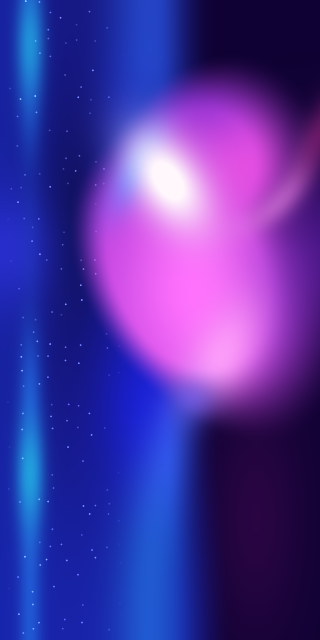
A WebGL 2 fragment shader for this background:

```glsl
#version 300 es
precision highp float;
// A soft magenta nebula between a starry blue field with cyan streaks and dark violet space.

#define NAVY vec3(0.085, 0.085, 0.50)
#define VIOLET vec3(0.060, 0.005, 0.200)
#define ROYAL vec3(0.10, 0.13, 0.88)
#define AZURE vec3(0.13, 0.38, 0.84)
#define CYAN vec3(0.13, 0.65, 0.87)
#define ORCHID vec3(0.72, 0.24, 0.86)
#define PINK vec3(1.00, 0.44, 0.99)
#define STAR_CELL 0.045
#define STAR_RADIUS 0.0045
#define STAR_DENSITY 0.42

uniform vec2 u_resolution;
out vec4 fragColor;

// Sine-free hash giving two values in 0..1
vec2 hash2(vec2 p) {
    vec3 q = fract(vec3(p.xyx) * vec3(0.1031, 0.1030, 0.0973));
    q += dot(q, q.yzx + 33.33);
    return fract((q.xx + q.yz) * q.zy);
}

// Elliptical Gaussian glow
float glow(vec2 p, vec2 center, vec2 size) {
    vec2 d = (p - center) / size;
    return exp(-dot(d, d));
}

// Gaussian glow turned by an angle
float tiltedGlow(vec2 p, vec2 center, vec2 size, float angle) {
    float c = cos(angle), s = sin(angle);
    return glow(mat2(c, -s, s, c) * (p - center), vec2(0.0), size);
}

float smoothMin(float a, float b, float k) {
    float h = max(k - abs(a - b), 0.0) / k;
    return min(a, b) - h * h * k * 0.25;
}

// Approximate distance to two joined ellipses, the lower one sheared
float nebulaDistance(vec2 p) {
    vec2 upper = (p - vec2(0.665, 1.48)) / vec2(0.235, 0.255);
    vec2 lower = p - vec2(0.615, 1.14);
    lower.x += 0.27 * lower.y;
    lower /= vec2(0.32, 0.395);
    return smoothMin((length(upper) - 1.0) * 0.24, (length(lower) - 1.0) * 0.33, 0.08);
}

vec3 background(vec2 p) {
    // Blue field on the left, fading into violet darkness
    float edge = 0.57 + 0.05 * smoothstep(1.0, 0.0, p.y);
    float field = 1.0 - smoothstep(edge - 0.08, edge + 0.11, p.x);
    vec3 blue = NAVY + vec3(0.01, 0.05, 0.16) * smoothstep(0.9, 0.0, p.y);
    blue = mix(blue, vec3(0.09, 0.15, 0.68), 0.7 * exp(-p.x * p.x / 0.02));
    blue *= 1.0 - 0.28 * glow(p, vec2(0.23, 1.30), vec2(0.12, 0.34));
    blue = mix(blue, ROYAL, 0.85 * glow(p, vec2(0.46, 0.74), vec2(0.15, 0.30)));
    blue = mix(blue, ROYAL, 0.55 * glow(p, vec2(0.43, 1.58), vec2(0.10, 0.26)));
    blue = mix(blue, vec3(0.17, 0.19, 0.84), 0.8 * glow(p, vec2(0.02, 1.22), vec2(0.14, 0.18)));

    // Upper band and the lower ribbon that bends toward the nebula
    float topBand = exp(-pow((p.x - 0.47) / 0.13, 2.0)) * smoothstep(1.40, 1.85, p.y);
    blue = mix(blue, vec3(0.15, 0.30, 0.82), 0.85 * topBand);
    float bend = 0.465 + 0.15 * pow(clamp(p.y / 0.76, 0.0, 1.0), 2.6);
    float ribbon = exp(-pow((p.x - bend) / 0.105, 2.0)) * smoothstep(0.88, 0.66, p.y);
    vec3 ribbonColor = mix(AZURE, vec3(0.22, 0.36, 0.96), smoothstep(0.25, 0.7, p.y));
    blue = mix(blue, ribbonColor, 0.88 * ribbon);

    // Vertical cyan streak with two bright cores
    float streak = exp(-pow((p.x - 0.094) / 0.036, 2.0));
    float haze = 0.75 * (1.0 - smoothstep(0.75, 1.10, p.y)) + 0.6 * smoothstep(1.40, 1.75, p.y);
    float cores = glow(p, vec2(0.094, 0.52), vec2(0.04, 0.16))
                + 0.85 * glow(p, vec2(0.094, 1.86), vec2(0.04, 0.16));
    blue = mix(blue, vec3(0.13, 0.36, 0.84), (0.15 + haze) * streak);
    blue = mix(blue, CYAN, 0.9 * cores);

    vec3 dark = VIOLET + vec3(0.10, 0.015, 0.06) * glow(p, vec2(0.80, 0.38), vec2(0.15, 0.40));
    dark += vec3(0.22, 0.08, 0.32) * glow(p, vec2(1.0, 1.22), vec2(0.20, 0.26));
    return mix(dark, blue, field);
}

// Jittered grid of faint stars over the left field
float stars(vec2 p) {
    vec2 cell = floor(p / STAR_CELL);
    vec2 rnd = hash2(cell + 17.0);
    vec2 center = (cell + 0.2 + 0.6 * hash2(cell + 71.0)) * STAR_CELL;
    float dotMask = 1.0 - smoothstep(0.2, 1.0, length(p - center) / STAR_RADIUS);
    float area = smoothstep(0.01, 0.07, p.x) * (1.0 - smoothstep(0.28, 0.40, p.x));
    return dotMask * step(rnd.x, STAR_DENSITY) * (0.25 + 0.55 * rnd.y) * area;
}

void main() {
    // Canvas units: x spans 0..1, y spans 0..2
    vec2 p = gl_FragCoord.xy / u_resolution * vec2(1.0, 2.0);
    vec3 color = background(p);
    color += vec3(0.55, 0.62, 0.75) * stars(p);

    // Nebula body: firmer edge at left, softer at right
    float d = nebulaDistance(p);
    float softness = mix(0.065, 0.13, smoothstep(0.45, 0.95, p.x));
    float body = smoothstep(softness, -softness, d);
    vec3 nebula = mix(ORCHID, PINK, glow(p, vec2(0.61, 1.09), vec2(0.24, 0.32)));
    nebula = mix(nebula, vec3(0.93, 0.32, 0.89), 0.85 * glow(p, vec2(0.79, 1.47), vec2(0.16, 0.18)));
    nebula = mix(nebula, vec3(0.50, 0.17, 0.80), 0.6 * glow(p, vec2(0.61, 1.70), vec2(0.18, 0.11)));
    nebula = mix(nebula, vec3(0.52, 0.18, 0.76), 0.7 * glow(p, vec2(0.95, 1.12), vec2(0.15, 0.30)));
    nebula = mix(nebula, vec3(1.0, 0.64, 0.98), 0.9 * tiltedGlow(p, vec2(0.69, 0.88), vec2(0.10, 0.19), -0.45));
    color = mix(color, nebula, body);

    // Rosy arc along the upper right rim
    float arc = exp(-pow((length(p - vec2(0.625, 1.61)) - 0.35) / 0.045, 2.0));
    color = mix(color, vec3(0.88, 0.50, 0.88), 0.6 * arc * glow(p, vec2(0.87, 1.39), vec2(0.17, 0.15)));
    color = mix(color, vec3(0.52, 0.12, 0.45), 0.7 * tiltedGlow(p, vec2(1.0, 1.58), vec2(0.05, 0.14), -0.4));

    // Blue rim lights and the white core
    color = mix(color, vec3(0.30, 0.48, 1.0), 0.8 * tiltedGlow(p, vec2(0.43, 1.48), vec2(0.055, 0.15), -0.5));
    color = mix(color, vec3(0.48, 0.42, 1.0), 0.6 * glow(p, vec2(0.60, 0.75), vec2(0.08, 0.07)));
    float core = tiltedGlow(p, vec2(0.525, 1.435), vec2(0.10, 0.17), 0.60);
    color = mix(color, vec3(1.0, 0.97, 0.99), min(1.15 * core, 1.0));

    fragColor = vec4(clamp(color, 0.0, 1.0), 1.0);
}
```
